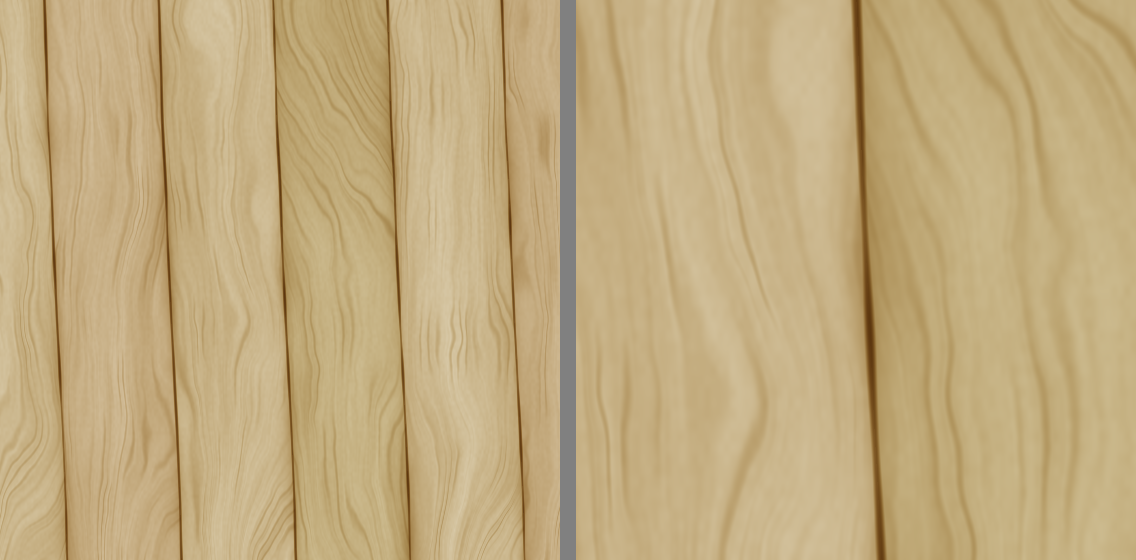
Left: the whole. Right: its middle third, enlarged.
A Shadertoy shader for this texture:

```glsl
// Pale, slightly leaning wooden planks with wavy grain and dark, stained seams.

#define PITCH 0.2042        // plank width
#define FIRST_SEAM 0.121    // seam position on the lower edge
#define LEAN 0.0435         // leftward drift of seams from bottom to top
#define SEAM_HALF 0.0032    // half width of a seam
#define RINGS 12.0          // grain lines across a plank
#define RING_STAIN 0.085
#define STREAK_STAIN 0.10
#define BROAD_STAIN 0.10
#define SEAM_STAIN 0.50
#define PALE vec3(0.825, 0.757, 0.612)
#define ABSORB vec3(1.0, 1.55, 2.85)  // how stain darkens each channel

float hash(vec2 p) {
    vec3 q = fract(vec3(p.xyx) * 0.1031);
    q += dot(q, q.yzx + 33.33);
    return fract((q.x + q.y) * q.z);
}

float noise(vec2 p) {
    vec2 i = floor(p), f = fract(p);
    f = f * f * (3.0 - 2.0 * f);
    return mix(mix(hash(i), hash(i + vec2(1, 0)), f.x),
               mix(hash(i + vec2(0, 1)), hash(i + vec2(1, 1)), f.x), f.y);
}

float fbm(vec2 p) {
    float sum = 0.0, amp = 0.5;
    for (int i = 0; i < 3; i++) {
        sum += amp * noise(p);
        p = p * 2.03 + 17.3;
        amp *= 0.5;
    }
    return sum / 0.875;
}

// Bent coordinate across the plank; grain follows its contours.
float grainCoord(float across, float y, vec2 seed, float swirled) {
    float g = across;
    g += 0.34 * (noise(vec2(across * 2.2, y * 4.0) + seed) - 0.5);
    g += 0.10 * (noise(vec2(across * 5.0, y * 11.0) + seed + 31.0) - 0.5);
    g += 0.025 * (noise(vec2(across * 12.0, y * 34.0) + seed + 57.0) - 0.5);
    float foot = smoothstep(0.22, -0.05, y) * (1.0 - swirled);
    float head = smoothstep(0.50, 1.05, y) * swirled;
    return g + 0.6 * foot * smoothstep(0.1, 0.7, across) + 0.9 * head;
}

// Stain of the grain: broad figure, fine streaks and thin ring lines.
float grainStain(float g, float y, vec2 seed, float swirled) {
    float broad = fbm(vec2(g * 5.0, y * 2.2) + seed + 11.0);
    float streak = noise(vec2(g * 30.0, y * 6.0) + seed + 71.0);
    float fine = noise(vec2(g * 62.0, y * 14.0) + seed + 93.0);
    float spacing = g * RINGS + 1.6 * noise(vec2(g * 7.0, y * 1.5) + seed);
    float ring = smoothstep(0.26, 0.0, abs(fract(spacing) - 0.5));
    float worn = smoothstep(0.38, 0.85, noise(vec2(g * 9.0, y * 9.0) + seed + 43.0)
                                        + 0.18 * swirled * smoothstep(0.4, 0.8, y));
    return BROAD_STAIN * (broad - 0.25)
         + STREAK_STAIN * (0.45 * pow(streak, 3.0) + 0.25 * (fine - 0.5))
         + RING_STAIN * ring * worn;
}

// Stain of the dark gap and the uneven brown bleed on both sides of it.
float seamStain(float dist, float y, float seam) {
    float wear = noise(vec2(y * 15.0, seam * 7.3 + 5.0));
    float blot = noise(vec2(y * 8.0, seam * 11.7 + 40.0));
    float core = smoothstep(SEAM_HALF * (0.75 + 0.6 * wear), 0.0003, dist);
    float bleed = exp(-dist / (0.004 + 0.009 * blot)) * (0.05 + 0.17 * blot * blot);
    return SEAM_STAIN * core * (0.5 + 0.8 * wear) + bleed;
}

void mainImage(out vec4 fragColor, in vec2 fragCoord) {
    vec2 p = fragCoord / iResolution.xy;

    // Plank layout
    float wobble = 0.004 * (noise(vec2(p.y * 9.0, 3.0)) - 0.5);
    float u = (p.x - FIRST_SEAM + LEAN * p.y + wobble) / PITCH;
    float plank = floor(u), across = fract(u);
    float seamDist = min(across, 1.0 - across) * PITCH;

    // Pale planks alternate with rosy and olive ones
    float tinted = 1.0 - mod(plank, 2.0);
    float olive = tinted * step(1.5, mod(plank, 4.0));
    vec2 seed = vec2(hash(vec2(plank + 9.0, 2.0)), hash(vec2(plank + 9.0, 8.0))) * 60.0 + 20.0;
    vec3 rosyTint = vec3(0.99, 0.97, 0.965);
    vec3 oliveTint = vec3(0.975, 0.975, 0.93);
    vec3 tint = mix(vec3(1.0), mix(rosyTint, oliveTint, olive), tinted);

    // Grain, plank edges and seams
    float g = grainCoord(across, p.y, seed, olive);
    float stain = grainStain(g, p.y, seed, olive);
    stain += 0.012 * tinted + 0.035 * olive * smoothstep(0.5, 1.0, p.y);
    stain += 0.03 * exp(-seamDist / 0.022);
    stain += 0.018 * (noise(p * vec2(260.0, 150.0)) - 0.5);
    stain += seamStain(seamDist, p.y, floor(u + 0.5));

    fragColor = vec4(PALE * tint * exp(-ABSORB * stain), 1.0);
}
```
